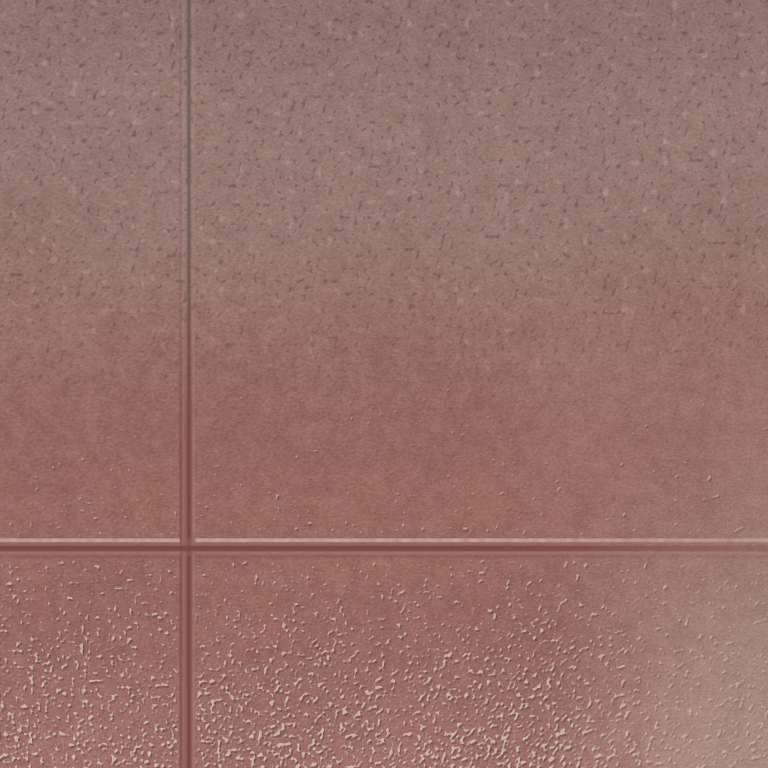
A WebGL 2 fragment shader for this texture:

```glsl
#version 300 es
precision highp float;
// Glazed terracotta wall tiles with recessed joints, fine grain and a glittering sheen.

uniform vec2 u_resolution;
out vec4 fragColor;

vec2 gradientAt(ivec2 cell) {
    uint h = uint(cell.x) * 1597334677u ^ uint(cell.y) * 3812015801u;
    h = (h ^ (h >> 15)) * 2246822519u;
    h = (h ^ (h >> 13)) * 3266489917u;
    float angle = float((h ^ (h >> 16)) & 65535u) * 6.28319 / 65536.0;
    return vec2(cos(angle), sin(angle));
}

float gradientNoise(vec2 p) {
    ivec2 i = ivec2(floor(p));
    vec2 f = fract(p);
    vec2 s = f * f * f * (f * (f * 6.0 - 15.0) + 10.0);
    float a = dot(gradientAt(i), f);
    float b = dot(gradientAt(i + ivec2(1, 0)), f - vec2(1, 0));
    float c = dot(gradientAt(i + ivec2(0, 1)), f - vec2(0, 1));
    float d = dot(gradientAt(i + ivec2(1, 1)), f - vec2(1, 1));
    return mix(mix(a, b, s.x), mix(c, d, s.x), s.y);
}

// Soft-edged line of the given half width around d = 0
float line(float d, float halfWidth) {
    float soft = max(0.0014, 0.7 / u_resolution.y);
    return 1.0 - smoothstep(halfWidth - soft, halfWidth + soft, abs(d));
}

// Glaze bumps, leaning along the diagonal more toward the right
float bumps(vec2 p) {
    vec2 q = vec2(p.x - 0.4 * p.x * p.y, 0.9 * p.y - 0.15 * p.x * p.x);
    return gradientNoise(q * 215.0) + 0.55 * gradientNoise(q * 118.0 + 17.0);
}

void main() {
    vec2 uv = gl_FragCoord.xy / u_resolution;
    // Offset from the nearest joint of the repeating tile grid
    vec2 joint = fract(uv - vec2(0.245, 0.287) + 0.5) - 0.5;

    // Broad tone: grey haze above, warm clay below, pale at the foot and lower right
    float cloud = gradientNoise(uv * 5.0) + 0.5 * gradientNoise(uv * 13.0 + 4.0);
    float warm = 1.0 - smoothstep(0.36, 0.8, uv.y + 0.06 * cloud);
    float pale = smoothstep(0.62, 1.05, uv.x + 0.06 * cloud) * (1.0 - smoothstep(0.12, 0.65, uv.y));
    vec3 color = mix(vec3(0.590, 0.475, 0.445), vec3(0.592, 0.412, 0.376), warm);
    color = mix(color, vec3(0.64, 0.525, 0.495), 0.9 * pale);
    color += 0.03 * (1.0 - smoothstep(0.0, 0.22, uv.y));
    color *= 1.0 - 0.05 * smoothstep(0.85, 1.0, uv.y) + 0.03 * cloud;

    // Grain and mottling
    float mottle = gradientNoise(uv * 62.0) + 0.8 * gradientNoise(uv * 31.0 + 5.0);
    color += 0.05 * bumps(uv + 3.0) + 0.028 * mottle;

    // Dark pits and small pale flecks in the matte part
    float matte = smoothstep(0.34, 0.68, uv.y);
    float pit = gradientNoise(vec2(uv.x - 0.25 * uv.y, 0.85 * uv.y) * 142.0 + 31.0);
    color *= 1.0 - 0.17 * matte * smoothstep(0.18, 0.55, pit);
    float fleck = gradientNoise(uv * 78.0 + 9.0);
    color += 0.065 * matte * smoothstep(0.26, 0.6, fleck);

    // Glints grow denser toward the bottom, each with a shadow beside it
    float sheen = 1.0 - smoothstep(-0.12, 0.68, uv.y);
    float patchy = gradientNoise(uv * 24.0 + 8.0);
    float threshold = mix(0.66, 0.03, sheen) + 0.08 * pale - 0.16 * patchy + 0.06 * cloud;
    vec2 inset = abs(joint + vec2(0.002, 0.0)) - vec2(0.009, 0.014);
    float open = smoothstep(0.0, 0.006, min(inset.x, inset.y)) * smoothstep(0.0, 0.14, sheen);
    float glint = smoothstep(threshold, threshold + 0.38, bumps(uv));
    float shade = smoothstep(threshold, threshold + 0.38, bumps(uv + vec2(-0.002, 0.0025)));
    color *= 1.0 - 0.20 * open * shade * (1.0 - 0.5 * pale);
    color = mix(color, vec3(0.86, 0.78, 0.74), open * glint * mix(0.5, 0.82, sheen) * (1.0 - 0.45 * pale));

    // Vertical joint: thin and grey above, a broad clay channel below
    float channel = 1.0 - smoothstep(0.38, 0.62, uv.y);
    vec3 groove = mix(vec3(0.41, 0.35, 0.33), vec3(0.44, 0.26, 0.23), warm);
    color = mix(color, vec3(0.55, 0.35, 0.32), 0.7 * channel * line(joint.x + 0.002, 0.008));
    color = mix(color, groove, mix(0.25, 0.45, channel) * line(joint.x + 0.010, 0.0015));
    color = mix(color, vec3(0.66, 0.55, 0.52), 0.25 * line(joint.x + 0.006, 0.0015));
    color = mix(color, groove, 0.75 * line(joint.x - 0.001, 0.0023));
    color = mix(color, vec3(0.68, 0.53, 0.49), 0.3 * line(joint.x - 0.007, 0.0015));

    // Horizontal joint: bright upper lip, dark groove, faint lower edge; it fades to the right
    float fade = 1.0 - 0.65 * smoothstep(0.6, 1.0, uv.x);
    float crossing = 1.0 - line(joint.x + 0.001, 0.010);
    float broken = 0.75 + 0.35 * gradientNoise(uv * vec2(90.0, 20.0));
    color = mix(color, vec3(0.58, 0.38, 0.35), 0.55 * fade * line(joint.y, 0.011));
    color = mix(color, vec3(0.80, 0.69, 0.65), broken * crossing * mix(0.6, 1.0, fade) * line(joint.y - 0.0095, 0.0024));
    color = mix(color, vec3(0.46, 0.27, 0.24), 0.78 * fade * line(joint.y + 0.001, 0.0036));
    color = mix(color, vec3(0.69, 0.54, 0.50), 0.3 * crossing * line(joint.y + 0.007, 0.0018));
    color = mix(color, vec3(0.48, 0.33, 0.30), 0.35 * fade * crossing * line(joint.y + 0.012, 0.0016));

    fragColor = vec4(clamp(color, 0.0, 1.0), 1.0);
}
```
